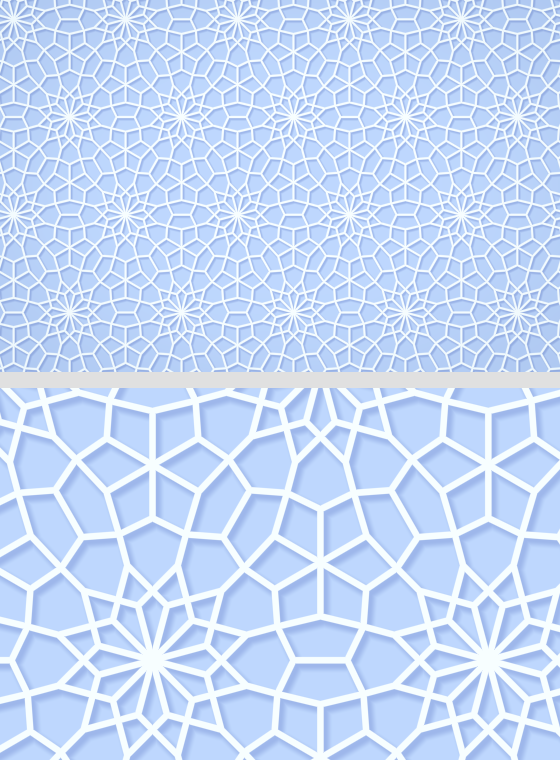
Top: the whole. Bottom: its middle third, enlarged.
Give the GLSL for this pattern, as a WebGL 2 fragment shader.

```glsl
#version 300 es
precision highp float;

uniform vec2 u_resolution;
out vec4 fragColor;

const float SPACING = 0.3009;  // star to star, in canvas heights

float segment(vec2 p, vec2 a, vec2 b) {
  vec2 pa = p - a, ba = b - a;
  return length(pa - ba * clamp(dot(pa, ba) / dot(ba, ba), 0.0, 1.0));
}

vec2 polar(float radius, float degrees) {
  return radius * vec2(cos(radians(degrees)), sin(radians(degrees)));
}

// Mirror everything above the line at this angle to below it
vec2 foldAbove(vec2 p, float degrees) {
  vec2 normal = polar(1.0, degrees + 90.0);
  return p - 2.0 * max(dot(p, normal), 0.0) * normal;
}

// Offset from the nearest star of the triangular lattice
vec2 nearestStar(vec2 p) {
  vec2 cell = vec2(1.0, sqrt(3.0));
  vec2 a = mod(p + 0.5 * cell, cell) - 0.5 * cell;
  vec2 b = mod(p, cell) - 0.5 * cell;
  return dot(a, a) < dot(b, b) ? a : b;
}

// Distance to the lattice lines, star spacing = 1
float lattice(vec2 p) {
  p = foldAbove(foldAbove(abs(nearestStar(p)), 60.0), 30.0);
  vec2 w = foldAbove(p, 15.0);

  vec2 inner = polar(0.167, 15.0);
  vec2 crossing = vec2(0.205, 0.0);
  vec2 tip = polar(0.290, 15.0);
  vec2 shoulder = polar(0.385, 15.0);
  vec2 peak = vec2(0.420, 0.0);
  vec2 roof = vec2(0.5, 0.130);
  vec2 hub = vec2(0.5, 0.2887);

  // Twelvefold star and its ring of petals
  float d = segment(w, vec2(0.0), inner);
  d = min(d, segment(w, inner, crossing));
  d = min(d, segment(w, crossing, tip));
  d = min(d, segment(w, tip, shoulder));
  d = min(d, segment(w, shoulder, peak));
  d = min(d, length(w) - 0.018);

  // Sixfold hubs and the bars between stars
  d = min(d, segment(p, shoulder, roof));
  d = min(d, segment(p, roof, hub));
  d = min(d, segment(p, hub, polar(0.420, 30.0)));
  return min(d, segment(p, peak, vec2(0.5, 0.0)));
}

void main() {
  vec2 q = gl_FragCoord.xy / u_resolution.y;
  vec2 uv = gl_FragCoord.xy / u_resolution;

  // Rows are slightly taller than in an equilateral lattice
  vec2 p = (q - vec2(0.488, 0.160)) / vec2(SPACING, 0.2627 / (0.5 * sqrt(3.0)));
  float pixel = 1.0 / (u_resolution.y * SPACING);

  // Blue ground, darker toward the corners
  float corner = smoothstep(0.25, 0.75, length(uv - 0.5));
  vec3 color = mix(vec3(0.745, 0.845, 0.995), vec3(0.685, 0.785, 0.945), corner);

  // Soft shadow to the lower right
  float shade = 1.0 - smoothstep(0.002, 0.026, lattice(p - vec2(0.012, -0.014)));
  color *= mix(vec3(1.0), vec3(0.83, 0.85, 0.925), shade);

  // White strips
  float strip = 1.0 - smoothstep(-0.75 * pixel, 0.75 * pixel, lattice(p) - 0.0098);
  color = mix(color, mix(vec3(0.97, 0.995, 1.0), vec3(0.93, 0.97, 0.99), corner), strip);

  fragColor = vec4(color, 1.0);
}
```
